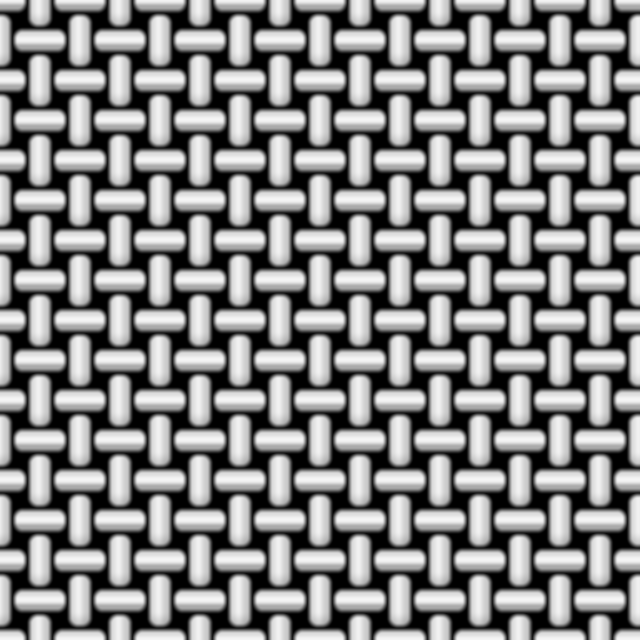
A WebGL 2 fragment shader for this pattern:

```glsl
#version 300 es
precision highp float;
// Plain weave of rounded light grey wires over black, 16 crossings each way.

uniform vec2 u_resolution;
out vec4 fragColor;

float roundedBox(vec2 p, vec2 halfSize, float radius) {
    vec2 q = abs(p) - halfSize + radius;
    return length(max(q, 0.0)) + min(max(q.x, q.y), 0.0) - radius;
}

// Brightness of one wire segment; p is measured from its centre in cells.
float wire(vec2 p, bool horizontal) {
    vec2 halfSize = horizontal ? vec2(0.68, 0.305) : vec2(0.305, 0.68);
    float rim = smoothstep(0.045, -0.13, roundedBox(p, halfSize, 0.25));
    float shade;
    if (horizontal) {
        // Lit from above: grey underside, bright ridge
        float t = p.y / 0.305;
        shade = mix(0.66, 0.85, smoothstep(-0.5, -0.08, t));
        shade += 0.11 * exp(-pow((t - 0.1) / 0.32, 2.0));
    } else {
        // Ridge slightly left of centre, lower end in mild shadow
        float t = p.x / 0.305;
        shade = 0.82 - 0.05 * t + 0.12 * exp(-pow((t + 0.1) / 0.36, 2.0));
        shade *= 1.0 - 0.2 * smoothstep(0.25, 0.7, -p.y);
    }
    return rim * shade;
}

void main() {
    vec2 grid = gl_FragCoord.xy / u_resolution * 16.0 + vec2(0.0, 0.015);
    vec2 nearest = floor(grid + 0.5);

    // Segments reach into neighbouring cells, so keep the brightest
    float light = 0.0;
    for (int y = -1; y <= 1; y++) {
        for (int x = -1; x <= 1; x++) {
            vec2 cell = nearest + vec2(x, y);
            bool horizontal = mod(cell.x + cell.y, 2.0) < 0.5;
            light = max(light, wire(grid - cell, horizontal));
        }
    }
    fragColor = vec4(vec3(light), 1.0);
}
```
